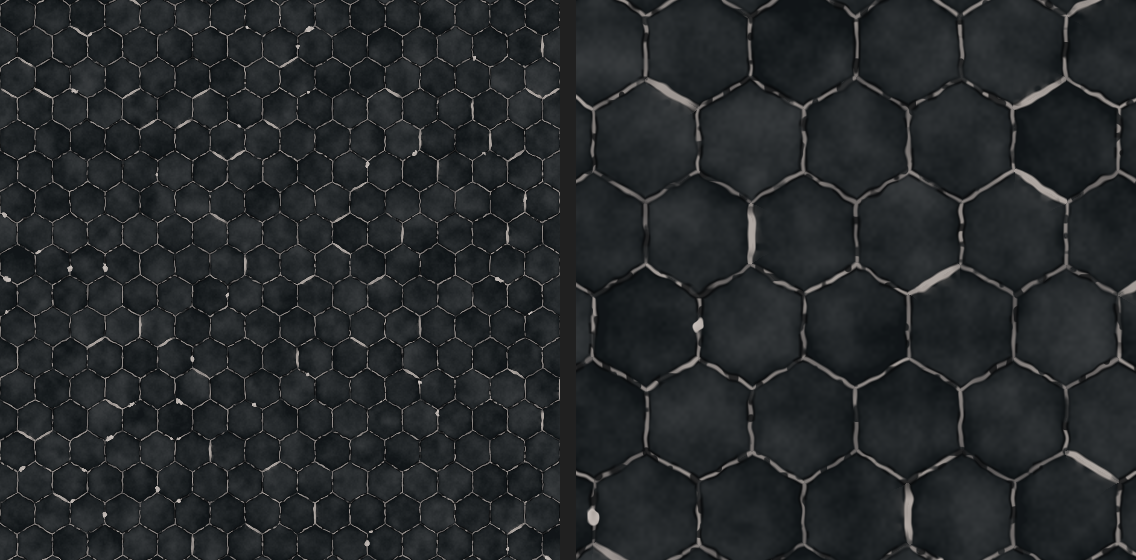
Left: the whole. Right: its middle third, enlarged.
Give the GLSL for this texture, as a three.js fragment shader.

```glsl
// Dark slate hexagon tiles, 16 across and 18 rows, with thin worn pale grout.
varying vec2 vUv;

float hash(vec2 p) {
  vec3 q = fract(p.xyx * 0.1031);
  q += dot(q, q.yzx + 33.33);
  return fract((q.x + q.y) * q.z);
}

float noise(vec2 p) {
  vec2 i = floor(p), f = fract(p);
  f *= f * (3.0 - 2.0 * f);
  return mix(mix(hash(i), hash(i + vec2(1, 0)), f.x),
             mix(hash(i + vec2(0, 1)), hash(i + 1.0), f.x), f.y);
}

float fbm(vec2 p) {
  float sum = 0.0, gain = 0.533;
  for (int i = 0; i < 4; i++) {
    sum += gain * noise(p);
    p = p * 2.03 + 17.3;
    gain *= 0.5;
  }
  return sum;
}

void main() {
  // One unit is one tile width; the warp makes the joints uneven
  vec2 p = (vUv * vec2(16.0, 18.0) - vec2(0.0, 0.5)) * vec2(1.0, 0.866);
  vec2 wobble = vec2(noise(p * 9.0), noise(p * 9.0 + 71.0)) - 0.5;
  vec2 warped = p + wobble * 0.035;

  // Nearest centre of two interleaved rectangular grids
  vec2 cell = vec2(1.0, 1.732);
  vec2 even = floor(warped / cell + 0.5) * cell;
  vec2 odd = (floor(warped / cell) + 0.5) * cell;
  vec2 centre = distance(warped, even) < distance(warped, odd) ? even : odd;
  vec2 local = warped - centre;

  // Closest side of the hexagon
  vec2 normal = vec2(1, 0);
  float reach = 0.0;
  for (int k = 0; k < 3; k++) {
    float angle = float(k) * 1.0472;
    vec2 dir = vec2(cos(angle), sin(angle));
    float proj = dot(local, dir);
    if (abs(proj) > abs(reach)) {
      reach = proj;
      normal = dir;
    }
  }
  float side = sign(reach);
  float edge = max(0.5 - abs(reach), 0.0);
  float across = edge * side;
  float along = dot(local, vec2(-normal.y, normal.x));
  vec2 edgeId = floor((centre + normal * side * 0.5) * vec2(4.0, 2.3094) + 0.5);
  vec2 tileId = floor(centre * vec2(2.0, 1.1547) + 0.5);

  // Mottled stone, with its own tone and shading direction per tile
  float tint = hash(tileId + 5.0);
  vec2 lean = vec2(hash(tileId + 31.0), hash(tileId + 57.0)) - 0.5;
  float tone = 0.58 + (fbm(p * 2.6 + tint * 40.0) - 0.5) * 1.25;
  tone += (tint - 0.5) * 0.4 + dot(local, lean) * 0.9;
  tone += (noise(p * 23.0) - 0.5) * 0.16;
  tone -= 0.32 * (1.0 - smoothstep(0.0, 0.16, edge));
  vec3 color = mix(vec3(0.065, 0.083, 0.093), vec3(0.19, 0.204, 0.213), clamp(tone, 0.0, 1.2));

  // Patchy black rim beside the joint
  float rim = 1.0 - smoothstep(0.02, 0.055, edge);
  color = mix(color, vec3(0.03, 0.035, 0.04), rim * (0.3 + 0.6 * smoothstep(0.35, 0.65, noise(p * 11.0 + 9.0))));

  // Grout, broken by dark dashes and wider along a few worn sides
  float worn = step(hash(edgeId + 13.0), 0.06) * (1.0 - smoothstep(0.12, 0.3, abs(along)) * 0.7);
  float width = 0.012 + 0.008 * noise(p * 7.0) + 0.018 * worn;
  float grout = 1.0 - smoothstep(width - 0.012, width + 0.014, edge);
  float gaps = smoothstep(0.52, 0.72, noise(p * 13.0 + 40.0)) * (1.0 - worn);
  float shade = 0.55 * noise(p * 5.0 + 23.0) + 0.45 * hash(edgeId + 3.0);
  vec3 groutColor = mix(vec3(0.32, 0.31, 0.31), vec3(0.68, 0.65, 0.63), min(shade + worn * 0.5, 1.0));
  color = mix(color, groutColor, grout * (1.0 - 0.8 * gaps));

  // Chalky smear on one flank of a worn side
  float flank = hash(edgeId + 83.0) < 0.5 ? across : -across;
  float smear = worn * step(0.0, flank) * exp(-flank * 20.0) * smoothstep(0.2, 0.7, noise(p * 15.0));
  color = mix(color, vec3(0.62, 0.59, 0.57), smear * 0.6);

  // Chipped spots that expose pale body
  float chipAt = (hash(edgeId + 101.0) - 0.5) * 0.44;
  float stretch = mix(0.4, 1.0, hash(edgeId + 127.0));
  float radius = mix(0.03, 0.065, hash(edgeId + 149.0));
  float blob = length(vec2(across, (along - chipAt) * stretch)) + (noise(p * 17.0) - 0.5) * 0.05;
  float chip = step(hash(edgeId + 167.0), 0.06) * (1.0 - smoothstep(radius - 0.012, radius + 0.012, blob));
  color = mix(color, vec3(0.8, 0.77, 0.75) - 0.12 * noise(p * 20.0), chip);

  gl_FragColor = vec4(color, 1.0);
}
```
